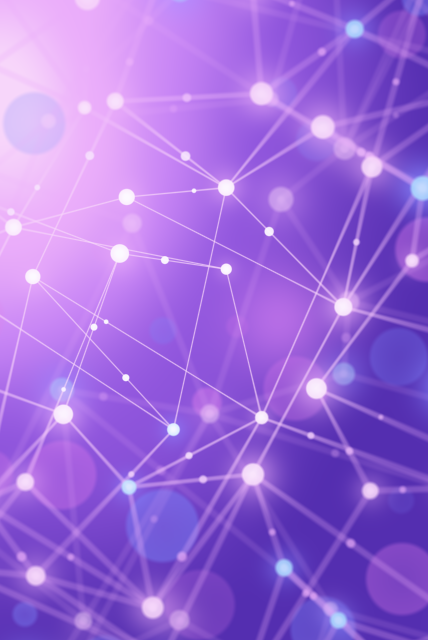
Give the GLSL for this background, as a WebGL 2 fragment shader.

```glsl
#version 300 es
precision highp float;
// Glowing plexus network of linked dots over a violet gradient with soft bokeh discs.

#define GLOW_CENTER vec2(0.0, 0.86)
#define FOCUS_CENTER vec2(0.25, 0.53)
#define NET_CELL 0.155
#define FAR_CELL 0.24
#define BOKEH_CELL 0.14
#define LINK_CHANCE 0.36
#define DOT_CHANCE 0.45
#define BOKEH_CHANCE 0.55

uniform vec2 u_resolution;
out vec4 fragColor;

const vec3 DEEP = vec3(0.33, 0.18, 0.69);
const vec3 VIOLET = vec3(0.57, 0.34, 0.87);
const vec3 ORCHID = vec3(0.78, 0.52, 0.96);
const vec3 PINK = vec3(0.92, 0.68, 0.98);
const vec3 PALE = vec3(0.97, 0.84, 0.98);
const vec3 WHITE = vec3(0.99, 0.98, 1.0);
const vec3 ICE = vec3(0.68, 0.86, 1.0);
const vec3 BLUE = vec3(0.48, 0.52, 0.98);

// Cell offsets that a node may link to
const vec2 LINKS[6] = vec2[6](vec2(1, 0), vec2(1, 1), vec2(0, 1),
                              vec2(-1, 1), vec2(2, -1), vec2(1, 2));

vec2 hash2(vec2 c) {
    vec3 q = fract(c.xyx * vec3(0.1031, 0.1030, 0.0973));
    q += dot(q, q.yzx + 33.33);
    return fract((q.xx + q.yz) * q.zy);
}

vec2 nodePosition(vec2 cell, float size, float seed) {
    return (cell + 0.5 + 0.8 * (hash2(cell + seed) - 0.5)) * size;
}

float segmentDistance(vec2 p, vec2 a, vec2 b) {
    vec2 ab = b - a;
    return length(p - a - ab * clamp(dot(p - a, ab) / dot(ab, ab), 0.0, 1.0));
}

float disc(float d, float radius, float soft) {
    return 1.0 - smoothstep(radius - soft, radius + soft, d);
}

// Bright upper left fading to deep violet
vec3 background(vec2 p) {
    float d = length((p - GLOW_CENTER) * vec2(1.15, 0.85));
    d += 0.02 * sin(p.x * 9.0 + 2.0 * sin(p.y * 7.0));
    vec3 color = mix(PALE, PINK, smoothstep(0.03, 0.19, d));
    color = mix(color, ORCHID, smoothstep(0.17, 0.35, d));
    color = mix(color, VIOLET, smoothstep(0.31, 0.50, d));
    color = mix(color, DEEP, smoothstep(0.45, 0.80, d));
    float flare = exp(-150.0 * dot(p - vec2(0.44, 0.5), p - vec2(0.44, 0.5)));
    return mix(color, ORCHID + vec3(0.08, 0.0, 0.0), 0.6 * flare);
}

// Large translucent out-of-focus discs
vec3 addBokeh(vec3 color, vec2 p, float pixel) {
    vec2 home = floor(p / BOKEH_CELL);
    for (int j = -1; j <= 1; j++)
    for (int i = -1; i <= 1; i++) {
        vec2 cell = home + vec2(i, j);
        vec2 h = hash2(cell + 71.0);
        vec2 k = hash2(cell + 113.0);
        if (h.x > BOKEH_CHANCE) continue;
        float radius = mix(0.014, 0.058, h.y * h.y);
        float d = length(p - nodePosition(cell, BOKEH_CELL, 29.0));
        vec3 tint = mix(vec3(0.84, 0.46, 0.92), BLUE, step(0.5, k.x));
        tint = mix(tint, PALE, 0.5 * smoothstep(0.5, 0.1, length(p - GLOW_CENTER)));
        float alpha = mix(0.15, 0.5, k.y) * mix(0.75, 1.0, d / radius);
        color = mix(color, tint, alpha * disc(d, radius, pixel + 0.003));
    }
    return color;
}

// One layer of nodes and links; defocus widens, softens and fades them
vec3 addNetwork(vec3 color, vec2 p, float size, float seed, float defocus,
                float strength, float pixel) {
    float soft = pixel * 0.8 + 0.0025 * defocus;
    float halfWidth = mix(0.0009, 0.0050, defocus);
    float lines = 0.0, dots = 0.0, nodes = 0.0, halo = 0.0;
    vec3 tint = WHITE, haloTint = vec3(0.0);
    vec2 home = floor(p / size);
    for (int j = -2; j <= 2; j++)
    for (int i = -2; i <= 2; i++) {
        vec2 cell = home + vec2(i, j);
        vec2 a = nodePosition(cell, size, seed);
        vec2 look = hash2(cell + seed + 47.0);

        // Links, some carrying a small bead
        for (int k = 0; k < 6; k++) {
            vec2 h = hash2(cell * 1.7 + seed + float(k) * 13.0);
            if (h.x > LINK_CHANCE) continue;
            vec2 b = nodePosition(cell + LINKS[k], size, seed);
            float line = disc(segmentDistance(p, a, b), halfWidth, soft);
            lines = 1.0 - (1.0 - lines) * (1.0 - line * mix(0.75, 0.27, defocus));
            if (h.y < DOT_CHANCE) {
                vec2 bead = mix(a, b, 0.25 + h.y);
                float radius = mix(0.0035, 0.0075, h.x / LINK_CHANCE);
                dots = max(dots, disc(length(p - bead), radius, soft));
            }
        }

        // Node disc and its halo
        float radius = mix(0.008, 0.015, look.x) * (1.0 + 0.35 * defocus);
        float d = length(p - a);
        float cover = disc(d, radius, soft);
        vec3 shade = look.y > 0.65 ? ICE : PALE;
        if (cover > nodes) {
            float rim = smoothstep(0.2, 1.0, d / radius);
            tint = mix(WHITE, shade, clamp(defocus * 0.8 + 0.3 * rim, 0.0, 1.0));
            nodes = cover;
        }
        float glow = exp(-d * d / (radius * radius * 5.0)) * (0.25 + 0.4 * look.x);
        haloTint += glow * (look.y > 0.65 ? BLUE + 0.1 : PINK);
        halo += glow;
    }
    color = mix(color, haloTint / max(halo, 0.001), min(halo, 0.8) * strength);
    color = mix(color, mix(PALE, PINK, defocus), lines * strength);
    color = mix(color, mix(WHITE, PINK, defocus), dots * strength * mix(0.95, 0.65, defocus));
    return mix(color, tint, nodes * strength * mix(1.0, 0.85, defocus));
}

void main() {
    vec2 p = gl_FragCoord.xy / u_resolution.y;
    float pixel = 1.0 / u_resolution.y;
    float defocus = smoothstep(0.17, 0.50, length((p - FOCUS_CENTER) * vec2(1.0, 1.2)));

    vec3 color = background(p);
    color = addBokeh(color, p, pixel);
    color = addNetwork(color, p, FAR_CELL, 5.0, 1.0, 0.5, pixel);
    color = addNetwork(color, p, NET_CELL, 19.0, defocus, 1.0, pixel);
    fragColor = vec4(color, 1.0);
}
```
